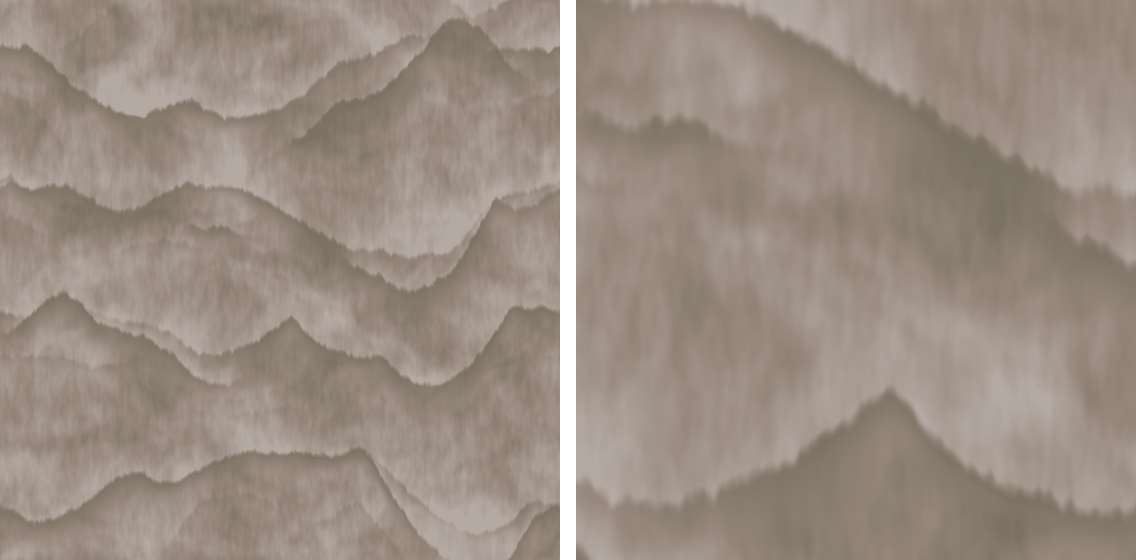
Left: the whole. Right: its middle third, enlarged.
Write a WebGL 1 fragment shader that draws this texture.

```glsl
precision highp float;
uniform vec2 u_resolution;

const vec3 SHADOW = vec3(0.485, 0.447, 0.390);
const vec3 EARTH = vec3(0.586, 0.526, 0.483);
const vec3 HAZE = vec3(0.705, 0.665, 0.637);
const float EARTH_TONE = 0.42;

const float ROWS = 4.0;
const float CREST_TONE = 0.03;   // tone right under a crest
const float SLOPE_TONE = 0.53;   // tone far below a crest
const float SHADE_DEPTH = 0.045;
const float SHADE_BAND = 0.006;  // full shade just inside a crest
const float MIST_TONE = 0.98;
const float MIST_HEIGHT = 0.055;
const float EDGE_OUTER = 0.004;
const float EDGE_INNER = 0.008;
const float FRAY = 0.006;
const float CLOUD_CONTRAST = 0.52;
const float STREAK_CONTRAST = 0.20;

vec2 gradient(vec2 cell, vec2 period) {
  cell = mod(cell, period);
  float angle = 6.28318 * fract(sin(dot(cell, vec2(127.1, 311.7))) * 43758.55);
  return vec2(cos(angle), sin(angle));
}

// Gradient noise that wraps after a whole number of cells.
float noise(vec2 p, vec2 period) {
  vec2 i = floor(p);
  vec2 f = p - i;
  vec2 w = f * f * f * (f * (f * 6.0 - 15.0) + 10.0);
  vec2 e = vec2(1.0, 0.0);
  float low = mix(dot(gradient(i, period), f),
                  dot(gradient(i + e.xy, period), f - e.xy), w.x);
  float high = mix(dot(gradient(i + e.yx, period), f - e.yx),
                   dot(gradient(i + e.xx, period), f - e.xx), w.x);
  return mix(low, high, w.y);
}

float tiled(vec2 uv, vec2 repeats) {
  return noise(uv * repeats, repeats);
}

// One-dimensional wrapping noise, a separate curve for each seed.
float curve(float x, float repeats, float seed) {
  return noise(vec2(x * repeats, seed * 2.0 + 0.5), vec2(repeats, 128.0));
}

// Broad hills, pointed peaks and a ragged outline.
float mainCrest(float x, float seed) {
  float hills = 0.15 * curve(x, 3.0, seed);
  float peaks = 0.14 * (0.16 - abs(curve(x, 4.0, seed + 1.0)));
  float bumps = 0.022 * curve(x, 12.0, seed + 2.0);
  float ragged = 0.007 * curve(x, 37.0, seed + 3.0);
  return hills + peaks + bumps + ragged;
}

// Mist gathers above the crest, shade fades away below it.
float paintRidge(float tone, float depth, float shadeDepth, float opacity, float mist) {
  float inside = smoothstep(-EDGE_OUTER, EDGE_INNER, depth);
  float haze = mist * opacity * exp(min(depth, 0.0) / MIST_HEIGHT);
  tone = mix(tone, MIST_TONE, haze * (1.0 - inside));
  float shade = exp(-max(depth - SHADE_BAND, 0.0) / shadeDepth);
  float slope = mix(SLOPE_TONE, CREST_TONE, shade);
  return mix(tone, slope, inside * opacity);
}

vec3 palette(float tone) {
  vec3 dark = mix(SHADOW, EARTH, clamp(tone / EARTH_TONE, 0.0, 1.0));
  return mix(dark, HAZE, clamp((tone - EARTH_TONE) / (1.0 - EARTH_TONE), 0.0, 1.0));
}

void main() {
  vec2 uv = gl_FragCoord.xy / u_resolution;
  float streak = tiled(uv, vec2(64.0, 17.0)) + 0.7 * tiled(uv, vec2(131.0, 41.0))
               + 0.4 * tiled(uv, vec2(211.0, 83.0));

  // Stains are bent by slow noise so that they look like wisps.
  vec2 bend = 0.06 * vec2(tiled(uv, vec2(5.0, 7.0)), tiled(uv.yx, vec2(7.0, 5.0)));
  vec2 bent = uv + bend;
  float cloud = tiled(bent, vec2(6.0, 7.0)) + 0.6 * tiled(bent, vec2(13.0, 14.0))
              + 0.4 * tiled(bent, vec2(27.0, 29.0)) + 0.2 * tiled(bent, vec2(53.0, 47.0));
  float y = uv.y + FRAY * streak;
  float tone = SLOPE_TONE;

  // Rows from back to front, with extra ones beyond both edges.
  for (int i = 0; i < 8; i++) {
    float row = 5.0 - float(i);
    float seed = mod(row, ROWS) * 12.0;
    float crest = (row + 0.5) / ROWS + mainCrest(uv.x, seed);
    float shadeDepth = SHADE_DEPTH * (1.0 + 1.2 * curve(uv.x, 5.0, seed + 4.0));
    float mist = 0.80 + 0.4 * curve(uv.x, 4.0, seed + 5.0);
    tone = paintRidge(tone, crest - y, shadeDepth, 1.0, mist);

    // A partial ridge that crosses the main one.
    float spur = crest - 0.032 + 0.20 * curve(uv.x, 5.0, seed + 6.0)
               + 0.012 * curve(uv.x, 23.0, seed + 7.0);
    float spurMask = smoothstep(-0.16, 0.06, curve(uv.x, 4.0, seed + 8.0));
    tone = paintRidge(tone, spur - y, shadeDepth * 0.9, spurMask, 0.78);

    // A faint fold lower on the slope.
    float fold = crest - 0.11 + 0.12 * curve(uv.x, 5.0, seed + 9.0)
               + 0.014 * curve(uv.x, 19.0, seed + 10.0);
    float foldMask = 0.32 * smoothstep(-0.2, 0.2, curve(uv.x, 6.0, seed + 11.0));
    tone = paintRidge(tone, fold - y, SHADE_DEPTH * 0.6, foldMask, 0.4);
  }

  // Cloudy stains and brushed grain, weaker in the shade.
  float grain = CLOUD_CONTRAST * cloud + STREAK_CONTRAST * streak;
  tone += grain * mix(0.35, 1.0, smoothstep(0.1, 0.5, tone));
  gl_FragColor = vec4(palette(tone), 1.0);
}
```
